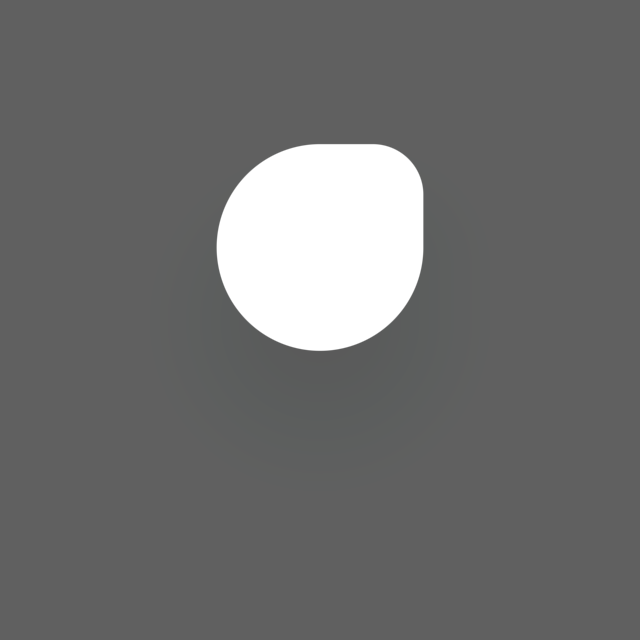
Give the GLSL for this background, as a three.js fragment shader.

```glsl
// Draws a white rounded drop with one tight corner above a soft, low shadow on grey.
varying vec2 vUv;

#define DROP_CENTER vec2(0.5, 0.6133)
#define DROP_RADIUS 0.1615
#define CORNER_RADIUS 0.079
#define SHADOW_SHIFT vec2(0.0, -0.115)
#define SHADOW_BLUR 0.135
#define EDGE_SOFTNESS 0.0013
#define BACKGROUND vec3(0.376)
#define SHADOW_COLOR vec3(0.353)
#define SHADOW_TINT vec3(-0.005, 0.003, 0.001)
#define DROP_COLOR vec3(1.0)

// Signed distance to a disc whose upper right quarter is a rounded square.
float dropDistance(vec2 p) {
  float radius = min(p.x, p.y) > 0.0 ? CORNER_RADIUS : DROP_RADIUS;
  vec2 q = abs(p) - DROP_RADIUS + radius;
  return length(max(q, 0.0)) + min(max(q.x, q.y), 0.0) - radius;
}

void main() {
  vec2 p = vUv - DROP_CENTER;

  // Blurred shadow, slightly green where it fades
  float shadowDistance = dropDistance(p - SHADOW_SHIFT);
  float shadow = 1.0 - smoothstep(-SHADOW_BLUR, SHADOW_BLUR, shadowDistance);
  vec3 color = mix(BACKGROUND, SHADOW_COLOR, shadow);
  color += SHADOW_TINT * 4.0 * shadow * (1.0 - shadow);

  // Drop with a smooth edge
  float drop = 1.0 - smoothstep(-EDGE_SOFTNESS, EDGE_SOFTNESS, dropDistance(p));
  color = mix(color, DROP_COLOR, drop);

  gl_FragColor = vec4(color, 1.0);
}
```
